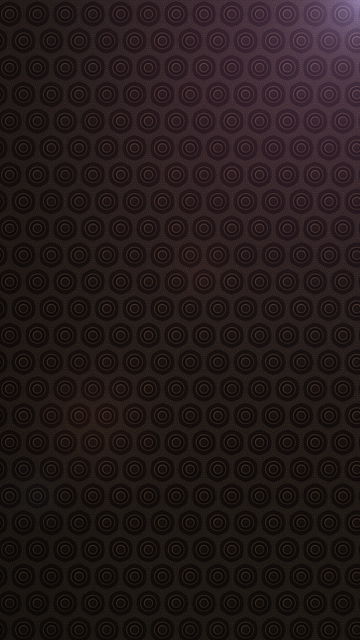
Reproduce this pattern procedurally as a Shadertoy shader.

```glsl
#define COLUMN_STEP 0.0434
#define ROW_RATIO 0.964
#define FIRST_CENTRE vec2(0.0150, 0.9780)
#define LINE_HALF 0.020
#define DISC_RADIUS 0.435
#define DOT_COUNT 42.0
#define GROUND vec3(0.112, 0.089, 0.079)
#define DISC vec3(0.062, 0.043, 0.039)
#define GOLD vec3(0.165, 0.131, 0.102)
#define GRAIN 0.010

const float TAU = 6.2831853;

float hash(vec2 p) {
    vec3 q = fract(vec3(p.xyx) * 0.1031);
    q += dot(q, q.yzx + 33.33);
    return fract((q.x + q.y) * q.z);
}

// Coverage of a thin line; px is one pixel in cell units
float stroke(float d, float halfWidth, float px) {
    float coverage = clamp((halfWidth + 0.5 * px - abs(d)) / px, 0.0, 1.0);
    return min(coverage, 2.0 * halfWidth / px);
}

float glow(vec2 p, vec2 centre, float radius) {
    vec2 d = (p - centre) / radius;
    return exp(-dot(d, d));
}

// Nearest centre of the staggered lattice: xy local position, zw cell id
vec4 staggeredCell(vec2 q) {
    vec2 pitch = vec2(1.0, 2.0 * ROW_RATIO);
    vec2 shift = 0.5 * pitch;
    vec2 idA = round(q / pitch);
    vec2 idB = round((q - shift) / pitch);
    vec2 a = q - idA * pitch;
    vec2 b = q - shift - idB * pitch;
    return dot(a, a) < dot(b, b) ? vec4(a, idA) : vec4(b, idB + 0.5);
}

// Distance inward from the border of the hexagonal cell
float hexInset(vec2 p) {
    vec2 neighbour = vec2(0.5, ROW_RATIO);
    float slant = 0.5 * length(neighbour) - dot(abs(p), normalize(neighbour));
    return min(0.5 - abs(p.x), slant);
}

vec3 medallion(vec2 q, float px) {
    vec4 cell = staggeredCell(q);
    vec2 p = cell.xy;
    float r = length(p);
    float turn = atan(p.y, p.x) / TAU;
    float inset = hexInset(p);

    // Dark disc, shaded towards its rim
    float inside = 1.0 - smoothstep(DISC_RADIUS - px, DISC_RADIUS + px, r);
    vec3 col = mix(GROUND, DISC * (1.15 - 0.6 * r), inside);

    // Raised rings, lit from the upper left
    float light = 0.88 + 0.22 * dot(p / max(r, 0.001), vec2(-0.6, 0.8));
    float rings = stroke(r - 0.15, LINE_HALF, px)
                + 0.85 * stroke(r - 0.285, LINE_HALF, px)
                + 0.25 * stroke(r - 0.05, LINE_HALF, px)
                + 0.22 * stroke(r - 0.37, LINE_HALF * 0.7, px);
    float wear = 0.92 + 0.16 * hash(cell.zw * 2.0 + 71.0);
    col += GOLD * rings * light * wear;
    col *= 1.0 - 0.3 * stroke(r - 0.22, LINE_HALF, px);

    // Two staggered rows of stitches along the hexagon border
    for (int i = 0; i < 2; i++) {
        float row = float(i);
        float beads = 0.5 + 0.5 * cos(TAU * (turn * DOT_COUNT + 0.5 * row));
        float band = stroke(inset - 0.025 - 0.055 * row, 0.018, px);
        col += GOLD * band * (0.06 + 0.42 * beads * beads) * wear;
    }
    return col;
}

void mainImage(out vec4 fragColor, in vec2 fragCoord) {
    vec2 p = fragCoord / iResolution.y;
    float px = 1.0 / (COLUMN_STEP * iResolution.y);
    vec3 col = medallion((p - FIRST_CENTRE) / COLUMN_STEP, px);

    // Uneven room light
    col *= mix(vec3(0.84, 0.88, 0.83), vec3(1.0), smoothstep(0.0, 0.5, p.y));
    col *= 0.86 + 0.14 * smoothstep(0.0, 0.25, p.x);

    // Violet light falling from the upper right corner
    vec2 corner = vec2(0.5625, 1.0);
    col += vec3(0.165, 0.098, 0.160) * glow(p, corner, 0.36);
    col += vec3(0.28, 0.30, 0.42) * exp(-17.0 * distance(p, corner));
    col += vec3(0.018, 0.005, 0.008) * glow(p, vec2(0.30, 0.72), 0.26);

    // Faint lens spots
    col += vec3(0.046, 0.020, 0.012) * glow(p, vec2(0.145, 0.345), 0.085);
    col += vec3(0.026, 0.012, 0.008) * glow(p, vec2(0.310, 0.575), 0.040);
    col += vec3(0.012, 0.018, 0.024) * glow(p, vec2(0.058, 0.230), 0.038);

    // Fine grain
    col += GRAIN * (hash(floor(p * 512.0)) - 0.5);
    fragColor = vec4(clamp(col, 0.0, 1.0), 1.0);
}
```
